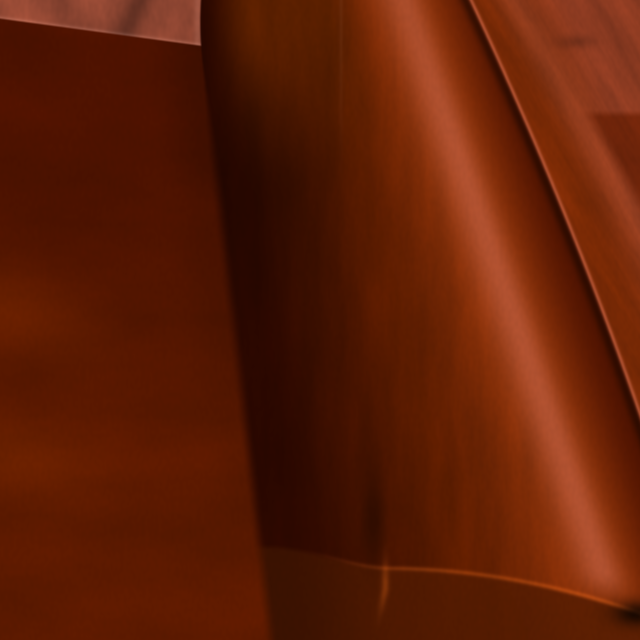
Give the GLSL for this texture, as a Shadertoy shader.

```glsl
#define SHADOW vec3(0.17, 0.03, 0.0)
#define UMBER vec3(0.30, 0.07, 0.0)
#define RUST vec3(0.36, 0.10, 0.0)
#define COPPER vec3(0.47, 0.16, 0.02)
#define SHEEN vec3(0.71, 0.33, 0.20)
#define ROSE vec3(0.57, 0.28, 0.20)
#define RIDGE_WIDTH 0.034
#define SEAM_WIDTH 0.0028
#define GRAIN 0.035

vec2 hashGradient(vec2 cell) {
    float a = fract(sin(dot(cell, vec2(127.1, 311.7))) * 43758.5) * 6.2832;
    return vec2(cos(a), sin(a));
}

float gradientNoise(vec2 p) {
    vec2 i = floor(p), f = fract(p);
    vec2 w = f * f * f * (f * (f * 6.0 - 15.0) + 10.0);
    vec2 e = vec2(0.0, 1.0);
    float a = dot(hashGradient(i), f);
    float b = dot(hashGradient(i + e.yx), f - e.yx);
    float c = dot(hashGradient(i + e.xy), f - e.xy);
    float d = dot(hashGradient(i + e.yy), f - e.yy);
    return mix(mix(a, b, w.x), mix(c, d, w.x), w.y);
}

float fbm(vec2 p) {
    float sum = 0.0, amp = 0.6;
    for (int i = 0; i < 4; i++) {
        sum += amp * gradientNoise(p);
        p = p * 2.03 + 7.1;
        amp *= 0.5;
    }
    return sum;
}

float bell(float d, float width) {
    return exp(-d * d / (width * width));
}

// Boundaries as x for a given height
float foldEdge(float y) {
    return 0.423 - 0.118 * y + 0.9 * pow(max(y - 0.9, 0.0), 2.0);
}
float ridgeLine(float y) { return 0.979 - 0.347 * y; }
float seamLine(float y) {
    float t = 1.0 - y;
    return 0.736 + 0.47 * t - 0.095 * t * t;
}

// Bottom crease as y for a given x
float creaseLine(float x) {
    return 0.147 - 0.035 * smoothstep(0.42, 0.61, x)
        - 0.07 * pow(max(x - 0.6, 0.0) / 0.4, 2.0);
}

vec3 leftPanel(vec2 p) {
    vec3 col = mix(RUST, UMBER, smoothstep(0.15, 0.85, p.y));
    float folds = bell(p.y - 0.52 + 0.25 * p.x, 0.07)
        + 0.8 * bell(p.y - 0.29 + 0.15 * p.x, 0.06);
    col += vec3(0.07, 0.035, 0.0) * folds * smoothstep(0.25, 0.0, p.x);
    col *= 1.0 + 0.18 * fbm(p * vec2(4.0, 9.0));
    return col * mix(1.0, 0.8, smoothstep(0.10, 0.0, foldEdge(p.y) - p.x) * p.y);
}

vec3 topLining(vec2 p, float above) {
    vec3 col = ROSE * (1.0 + 0.35 * fbm(p * vec2(16.0, 9.0)));
    col *= 1.0 - 0.28 * bell(p.x - 0.20 - 0.5 * (p.y - 0.96), 0.022);
    return col + 0.10 * bell(above, 0.004) + 0.06 * bell(p.x - 0.309, 0.006);
}

vec3 foldedPanel(vec2 p) {
    float edge = foldEdge(p.y), ridge = ridgeLine(p.y);
    float s = (p.x - edge) / (ridge - edge);
    float topLight = smoothstep(0.68, 1.0, p.y);

    // Shadow rolling out towards the ridge
    vec3 col = mix(SHADOW, vec3(0.26, 0.068, 0.0), smoothstep(0.08, 0.36, s));
    col = mix(col, RUST + vec3(0.0, 0.01, 0.0), smoothstep(0.3, 0.62, s));
    col = mix(col, COPPER, smoothstep(0.55, 0.92, s));
    col = mix(col, vec3(0.36, 0.125, 0.0), topLight * smoothstep(0.0, 0.25, s)
        * (1.0 - smoothstep(0.6, 0.85, s)));
    float band = smoothstep(0.545, 0.525, p.x) * bell(p.y - 0.72, 0.22);
    col *= 1.0 - 0.14 * band;
    col += 0.03 * bell(p.x - 0.533, 0.003) * topLight;
    col *= 1.0 + 0.22 * fbm(p * vec2(24.0, 5.0));

    // Glossy ridge and the slope behind it
    float d = p.x - ridge;
    float behind = smoothstep(0.015, 0.13, d);
    col = mix(col, mix(COPPER, UMBER, behind), smoothstep(0.0, 0.03, d));
    float width = RIDGE_WIDTH * (d < 0.0 ? 1.15 : 0.85);
    float gloss = bell(d, width) * smoothstep(0.05, 0.11, p.y);
    col = mix(col, SHEEN, gloss * (0.93 - 0.12 * smoothstep(0.75, 1.0, p.y)));
    col += vec3(0.07, 0.03, 0.01) * bell(d, 0.09) * (1.0 - gloss);

    // Crease, its underside and the pinched corner
    float c = p.y - creaseLine(p.x);
    float under = smoothstep(0.004, -0.008, c);
    col = mix(col, vec3(0.32, 0.105, 0.005) * mix(0.75, 1.0, smoothstep(0.42, 0.65, p.x)),
        under * 0.8);
    col += vec3(0.17, 0.09, 0.03) * bell(c, 0.004) * smoothstep(0.46, 0.65, p.x);
    float pinch = bell(p.x - 0.602 + 0.2 * max(0.08 - p.y, 0.0), 0.006)
        * bell(p.y - 0.085, 0.038);
    col += vec3(0.19, 0.10, 0.03) * pinch;
    col *= 1.0 - 0.3 * bell(p.x - 0.585, 0.018) * bell(p.y - 0.19, 0.07);
    return col * (1.0 - 0.75 * bell(length((p - vec2(0.995, 0.042)) * vec2(1.0, 1.8)), 0.035));
}

vec3 rightPanel(vec2 p) {
    float d = p.x - seamLine(p.y);
    vec3 col = mix(COPPER, vec3(0.55, 0.23, 0.13), smoothstep(0.03, 0.16, d));
    float curve = p.x - 0.83 - 0.56 * (0.95 - p.y);
    col = mix(col, vec3(0.62, 0.27, 0.15), 0.6 * bell(curve, 0.028));
    float pocket = smoothstep(0.0, 0.03, curve - 0.005) * smoothstep(0.83, 0.815, p.y);
    col = mix(col, vec3(0.42, 0.13, 0.025), pocket * 0.85);
    col *= 1.0 + 0.25 * fbm(vec2(curve * 28.0, p.y * 6.0));
    return col * (1.0 - 0.2 * bell(length((p - vec2(0.90, 0.935)) * vec2(0.5, 1.5)), 0.015));
}

void mainImage(out vec4 fragColor, in vec2 fragCoord) {
    vec2 p = fragCoord / iResolution.xy;
    float aa = 1.5 / iResolution.y;

    // Left side meets the fold
    float above = p.y - (0.971 - 0.135 * p.x);
    vec3 left = mix(leftPanel(p), topLining(p, above), smoothstep(-aa, aa, above));
    float soft = mix(0.012, aa, smoothstep(0.7, 0.93, p.y));
    vec3 col = mix(left, foldedPanel(p), smoothstep(-soft, soft, p.x - foldEdge(p.y)));

    // Right side with its bright stitched rim
    float seam = p.x - seamLine(p.y);
    col *= 1.0 - 0.4 * bell(seam + 0.009, 0.009);
    col = mix(col, rightPanel(p), smoothstep(-aa, aa, seam));
    col = mix(col, SHEEN, 0.85 * bell(seam, SEAM_WIDTH + 0.3 * aa));

    // Fine leather grain
    col *= 1.0 + GRAIN * gradientNoise(p * vec2(150.0, 90.0));
    fragColor = vec4(clamp(col, 0.0, 1.0), 1.0);
}
```
